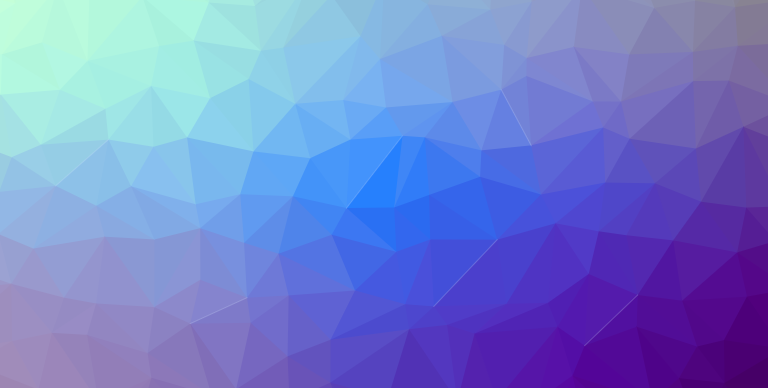
Write a Shadertoy shader that draws this background.

```glsl
#define ROWS 7.9
#define JITTER 0.36
#define SHADE_VARIATION 0.02
#define HAIRLINE_CHANCE 0.06
#define HAIRLINE_STRENGTH 0.22

float hash(vec2 p) {
    vec3 q = fract(vec3(p.xyx) * 0.1031);
    q += dot(q, q.yzx + 33.33);
    return fract((q.x + q.y) * q.z);
}

float cross2(vec2 a, vec2 b) { return a.x * b.y - a.y * b.x; }

// Five evenly spaced stops, blended linearly
vec3 ramp(float t, vec3 a, vec3 b, vec3 c, vec3 d, vec3 e) {
    vec4 s = clamp(4.0 * t - vec4(0.0, 1.0, 2.0, 3.0), 0.0, 1.0);
    return a + s.x * (b - a) + s.y * (c - b) + s.z * (d - c) + s.w * (e - d);
}

// Mint to blue to purple, with grey and mauve in the other corners
vec3 gradient(vec2 uv) {
    float x = uv.x;
    vec3 top = ramp(x, vec3(0.77, 1.0, 0.85), vec3(0.67, 0.96, 0.87),
        vec3(0.54, 0.73, 0.87), vec3(0.57, 0.60, 0.77), vec3(0.53, 0.51, 0.57));
    vec3 upper = ramp(x, vec3(0.69, 0.97, 0.88), vec3(0.61, 0.91, 0.90),
        vec3(0.45, 0.67, 0.95), vec3(0.48, 0.48, 0.81), vec3(0.46, 0.38, 0.62));
    vec3 middle = ramp(x, vec3(0.57, 0.73, 0.90), vec3(0.49, 0.71, 0.94),
        vec3(0.11, 0.48, 1.0), vec3(0.30, 0.32, 0.85), vec3(0.35, 0.19, 0.61));
    vec3 lower = ramp(x, vec3(0.62, 0.58, 0.78), vec3(0.54, 0.54, 0.80),
        vec3(0.29, 0.34, 0.87), vec3(0.32, 0.13, 0.71), vec3(0.33, 0.0, 0.52));
    vec3 bottom = ramp(x, vec3(0.63, 0.54, 0.71), vec3(0.53, 0.44, 0.71),
        vec3(0.33, 0.23, 0.72), vec3(0.34, 0.01, 0.62), vec3(0.27, 0.0, 0.38));
    return ramp(uv.y, bottom, lower, middle, upper, top);
}

// Jittered grid vertex
vec2 vertex(vec2 id) {
    vec2 offset = vec2(hash(id + 17.0), hash(id + 71.0)) * 2.0 - 1.0;
    return id + JITTER * offset;
}

// Signed distance to an edge line, positive on its right
float edgeDistance(vec2 p, vec2 a, vec2 b) {
    return cross2(p - a, normalize(b - a));
}

float segmentDistance(vec2 p, vec2 a, vec2 b) {
    vec2 e = b - a;
    return length(p - a - e * clamp(dot(p - a, e) / dot(e, e), 0.0, 1.0));
}

// Flat-coloured triangle, with its coverage in alpha
vec4 facet(vec2 p, vec2 a, vec2 b, vec2 c, vec2 extent, float pixel) {
    float d = max(edgeDistance(p, a, b), max(edgeDistance(p, b, c), edgeDistance(p, c, a)));
    float coverage = clamp(0.5 - d / pixel, 0.0, 1.0);
    vec2 centre = (a + b + c) / 3.0;
    float shade = (hash(floor(centre * 50.0)) - 0.5) * SHADE_VARIATION;
    vec3 color = gradient(clamp(centre / extent, 0.0, 1.0)) + shade;
    return vec4(color, 1.0) * coverage;
}

void mainImage(out vec4 fragColor, in vec2 fragCoord) {
    float pixel = ROWS / iResolution.y;
    vec2 p = fragCoord * pixel;
    vec2 extent = iResolution.xy * pixel;
    vec4 sum = vec4(0.0);
    float hairline = 0.0;

    for (int j = -1; j <= 1; j++)
    for (int i = -1; i <= 1; i++) {
        vec2 id = floor(p) + vec2(i, j);
        vec2 a = vertex(id);
        vec2 b = vertex(id + vec2(1.0, 0.0));
        vec2 c = vertex(id + vec2(1.0, 1.0));
        vec2 d = vertex(id + vec2(0.0, 1.0));

        // Split along the diagonal that gives the fuller pair of triangles
        float splitAC = min(cross2(b - a, c - a), cross2(c - a, d - a));
        float splitBD = min(cross2(b - a, d - a), cross2(c - b, d - b));
        if (splitBD > splitAC) {
            vec2 first = a;
            a = b; b = c; c = d; d = first;
        }
        sum += facet(p, a, b, c, extent, pixel);
        sum += facet(p, a, c, d, extent, pixel);

        // Occasional pale seam on the diagonal
        float seam = clamp(1.0 - segmentDistance(p, a, c) / max(pixel, 0.014), 0.0, 1.0);
        hairline = max(hairline, seam * step(hash(id + 131.0), HAIRLINE_CHANCE));
    }

    vec3 color = sum.rgb / max(sum.a, 0.001);
    color = mix(color, vec3(0.85, 0.9, 1.0), hairline * HAIRLINE_STRENGTH);
    fragColor = vec4(clamp(color, 0.0, 1.0), 1.0);
}
```
